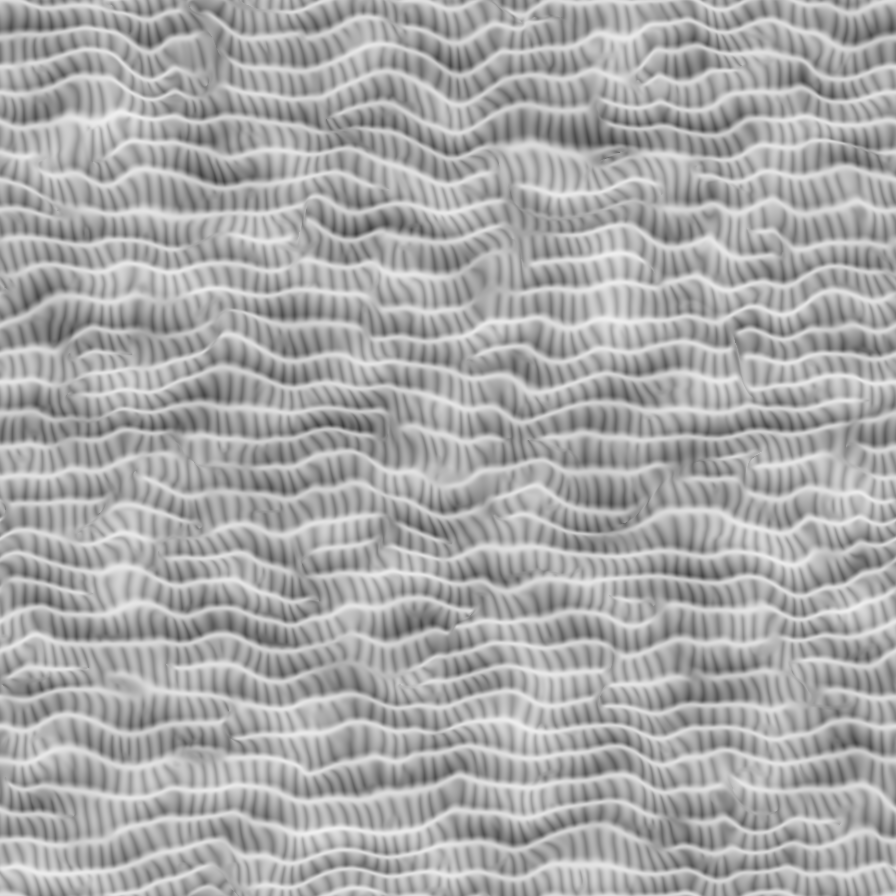
A Shadertoy shader for this texture:

```glsl
// Grey rippled relief: wavy horizontal crests with fine upright ribs between them, tiling.

const float TAU = 6.2831853;

// Layout, in repeats per canvas (whole numbers, so that it tiles)
const vec2 ROW_FREQ = vec2(0.0, 31.0);
const vec2 ROW_GRID = vec2(12.0, 12.0);
const vec2 RIB_FREQ = vec2(70.0, 0.0);
const vec2 RIB_GRID = vec2(20.0, 28.0);
const vec2 WAVE_GRID = vec2(11.0, 7.0);
const vec2 FOLD_GRID = vec2(13.0, 6.0);
const vec2 BOW_GRID = vec2(9.0, 14.0);
const vec2 PATCH_GRID = vec2(11.0, 18.0);
const vec2 BROAD_GRID = vec2(4.0, 5.0);

// Irregularity
const float ROW_JITTER = 0.30;   // phase, in turns
const float RIB_JITTER = 0.25;
const float ROW_SPREAD = 0.17;   // frequency, relative
const float RIB_SPREAD = 0.15;
const float RIB_LEAN = 0.5;      // 1 sets ribs square to the crests
const float WAVE_HEIGHT = 0.026;
const float FOLD_HEIGHT = 0.034;
const float FOLD_SOFTNESS = 0.010;

// Shading
const float BASE_GREY = 0.655;
const float RAMP_DEPTH = 0.23;
const float RAMP_VARIETY = 1.4;
const float CREST_LIGHT = 0.14;
const float CREST_WIDTH = 0.12;
const float RIB_DEPTH = 0.225;
const float RIB_SOFTNESS = 0.05;
const float PATCH_DEPTH = 0.24;
const float BROAD_DEPTH = 0.06;

vec3 hash3(vec2 cell, float seed) {
    vec3 h = fract(vec3(cell.xyx + seed * 17.0) * vec3(0.1031, 0.1030, 0.0973));
    h += dot(h, h.yxz + 33.33);
    return fract((h.xxy + h.yzz) * h.zyx);
}

// Gradient noise that wraps after "grid" cells
float cornerSlope(vec2 cell, vec2 offset, vec2 grid, float seed) {
    float angle = TAU * hash3(mod(cell, grid), seed).x;
    return dot(vec2(cos(angle), sin(angle)), offset);
}

float gradientNoise(vec2 p, vec2 grid, float seed) {
    vec2 cell = floor(p * grid);
    vec2 f = p * grid - cell;
    vec2 u = f * f * f * (f * (f * 6.0 - 15.0) + 10.0);
    vec2 e = vec2(1.0, 0.0);
    float low = mix(cornerSlope(cell, f, grid, seed),
                    cornerSlope(cell + e.xy, f - e.xy, grid, seed), u.x);
    float high = mix(cornerSlope(cell + e.yx, f - e.yx, grid, seed),
                     cornerSlope(cell + e.xx, f - e.xx, grid, seed), u.x);
    return mix(low, high, u.y);
}

// Sum of local waves; the angle of the result is a phase with natural forks
vec2 waveField(vec2 p, vec2 freq, vec2 grid, float jitter, float spread, float seed) {
    vec2 home = floor(p * grid);
    vec2 sum = vec2(0.0);
    float total = 0.0001;
    for (int j = -1; j <= 1; j++) {
        for (int i = -1; i <= 1; i++) {
            vec2 cell = home + vec2(i, j);
            vec3 place = hash3(mod(cell, grid), seed);
            vec3 tune = hash3(mod(cell, grid), seed + 5.0);
            vec2 center = (cell + 0.1 + 0.8 * place.xy) / grid;
            vec2 d = p - center;
            float reach = max(0.0, 1.0 - dot(d * grid, d * grid) / 1.21);
            float weight = reach * reach;
            vec2 localFreq = freq + length(freq) * spread * (2.0 * tune.xy - 1.0);
            float turns = dot(freq, center) + jitter * (2.0 * place.z - 1.0) + dot(localFreq, d);
            sum += weight * vec2(cos(TAU * turns), sin(TAU * turns));
            total += weight;
        }
    }
    return sum / total;
}

// Vertical displacement of the rows: smooth waves plus rounded, sagging folds
float rowShift(vec2 p) {
    float wave = gradientNoise(p, WAVE_GRID, 1.0);
    float fold = gradientNoise(p, FOLD_GRID, 2.0);
    return WAVE_HEIGHT * wave + FOLD_HEIGHT * sqrt(fold * fold + FOLD_SOFTNESS);
}

void mainImage(out vec4 fragColor, in vec2 fragCoord) {
    vec2 p = fragCoord / iResolution.xy;

    // Rows: t runs upward from 0 at one crest to 1 at the next
    float shift = rowShift(p);
    float slope = (rowShift(p + vec2(0.004, 0.0)) - rowShift(p - vec2(0.004, 0.0))) / 0.008;
    vec2 row = waveField(p + vec2(0.0, shift), ROW_FREQ, ROW_GRID, ROW_JITTER, ROW_SPREAD, 3.0);
    float t = fract(atan(row.y, row.x) / TAU + 1.0);
    float clarity = smoothstep(0.05, 0.5, length(row));
    float ramp = t + 1.0 - smoothstep(0.0, 0.28, t);
    float edge = min(t, 1.0 - t) / CREST_WIDTH;
    float crest = exp(-edge * edge);

    // Ribs: lean with the crests and bow from row to row
    float bow = 0.4 + 0.9 * gradientNoise(p, BOW_GRID, 4.0);
    float lean = RIB_LEAN * slope * t / ROW_FREQ.y;
    vec2 rib = waveField(p - vec2(lean, 0.0), RIB_FREQ, RIB_GRID, RIB_JITTER, RIB_SPREAD, 6.0);
    float ribPhase = atan(rib.y, rib.x) + TAU * bow * t * t;
    float ribWave = sin(0.5 * ribPhase);
    float hump = sqrt(ribWave * ribWave + RIB_SOFTNESS);
    float ribClarity = smoothstep(0.0, 0.45, length(rib));

    // Light and shade: darker patches also get deeper rows
    float patchTone = gradientNoise(p + vec2(0.0, shift), PATCH_GRID, 8.0);
    float rampDepth = RAMP_DEPTH * (1.0 - RAMP_VARIETY * patchTone);
    float grey = BASE_GREY - 0.2 * CREST_LIGHT;
    grey += clarity * (rampDepth * (ramp - 0.62) + CREST_LIGHT * crest);
    grey += RIB_DEPTH * (hump - 0.69) * (1.0 - crest) * ribClarity;
    grey += PATCH_DEPTH * patchTone;
    grey += BROAD_DEPTH * gradientNoise(p, BROAD_GRID, 9.0);
    fragColor = vec4(vec3(clamp(grey, 0.0, 1.0)), 1.0);
}
```
